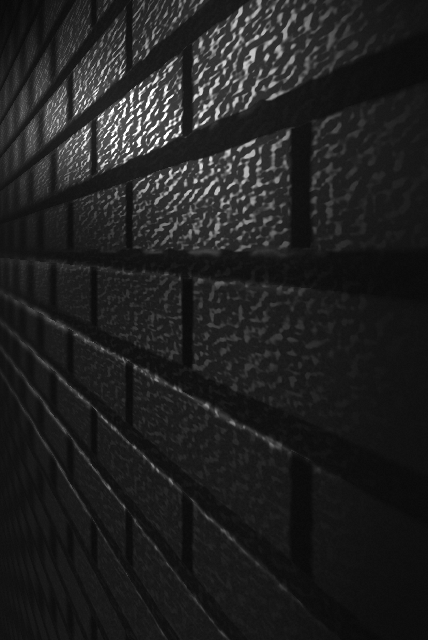
Reproduce this texture procedurally as a WebGL 1 fragment shader.

```glsl
precision highp float;
// Dark glossy brick wall receding to the left, lit from the upper left with shallow focus.
uniform vec2 u_resolution;

float hash(vec2 p) {
  vec3 q = fract(p.xyx * vec3(0.1031, 0.1030, 0.0973));
  q += dot(q, q.yzx + 33.33);
  return fract((q.x + q.y) * q.z);
}

float noise(vec2 p) {
  vec2 i = floor(p), f = fract(p);
  f = f * f * (3.0 - 2.0 * f);
  return mix(mix(hash(i), hash(i + vec2(1.0, 0.0)), f.x),
             mix(hash(i + vec2(0.0, 1.0)), hash(i + vec2(1.0, 1.0)), f.x), f.y);
}

float bumps(vec2 p) {
  return 0.65 * noise(p) + 0.35 * noise(p * 1.9 + 17.0);
}

float glow(vec2 p, vec2 centre, vec2 spread) {
  vec2 d = (p - centre) / spread;
  return exp(-dot(d, d));
}

void main() {
  // Width runs 0..1, height 0..1.5 downwards
  vec2 p = gl_FragCoord.xy / u_resolution * vec2(1.0, 1.5);
  p.y = 1.5 - p.y;

  // Perspective: courses fan out from a vanishing point beyond the left edge
  float depth = p.x + 0.176;
  float slope = (p.y - 0.586) / depth;
  float s = slope - 0.1;
  float course = s < 0.0 ? s / 0.44 : s * (2.05 + 0.4 * s);
  float row = floor(course);
  float f = course - row;
  float along = 0.857 / (p.x + 0.117) - 1.045 + 0.5 * (1.0 - mod(row, 2.0));
  float jointDist = abs(fract(along + 0.5) - 0.5);

  // Depth of field widens every edge away from the focal plane
  float blur = smoothstep(0.32, 0.0, p.x) + 0.8 * smoothstep(0.66, 1.0, p.x);
  float focus = 1.0 - min(blur, 1.0);
  float soft = 0.004 + 0.013 * blur;
  float rowSoft = soft / (depth * 0.44);
  float jointSoft = soft * 0.857 / pow(p.x + 0.117, 2.0);

  // Rough relief, embossed along the light direction
  vec2 grainPos = vec2(log(depth) * 52.0, slope * 54.0);
  float emboss = bumps(grainPos) - bumps(grainPos + vec2(0.6, 0.45));
  float sparkle = smoothstep(-0.06, 0.38, emboss);
  float fine = noise(p * 230.0);
  float relief = mix(0.72, 0.28 + 1.5 * sparkle, 0.2 + 0.8 * focus);

  // Brick faces between the bed joints and the upright joints
  float wobble = (noise(grainPos * 0.55) - 0.5) * 0.035 * focus;
  float fw = f + wobble;
  float face = smoothstep(-rowSoft, rowSoft, fw - 0.01)
             * (1.0 - smoothstep(0.77 - rowSoft, 0.77 + rowSoft, fw));
  float upright = 1.0 - smoothstep(0.024, 0.036 + jointSoft, jointDist + wobble * 0.3);
  upright *= mix(1.0, 0.6, smoothstep(0.2, 0.0, p.x));

  // Light pools: strong above the horizon, faint below
  float upper = 1.0 - smoothstep(-0.2, -0.06, course);
  float shine = 0.62 * glow(p, vec2(0.26, 0.29), vec2(0.16, 0.13))
              + 0.34 * glow(p, vec2(0.50, 0.42), vec2(0.21, 0.22))
              + 0.35 * glow(p, vec2(0.55, 0.08), vec2(0.22, 0.20))
              + 0.26 * glow(p, vec2(0.03, 0.29), vec2(0.14, 0.17))
              + 0.12 * glow(p, vec2(0.22, 0.10), vec2(0.16, 0.14))
              + 0.06 * glow(p, vec2(0.85, 0.35), vec2(0.25, 0.30));
  shine *= upper;
  float dim = 0.085 * glow(p, vec2(0.50, 0.75), vec2(0.32, 0.22))
            + 0.10 * glow(p, vec2(0.0, 0.61), vec2(0.15, 0.08))
            + 0.03 * glow(p, vec2(0.42, 1.15), vec2(0.35, 0.40));
  dim *= 1.0 - upper;

  float ambient = mix(0.085, 0.055, smoothstep(0.55, 1.0, p.x));
  ambient *= 0.9 + 0.25 * (fine - 0.5) * focus;
  float brick = ambient + (shine + dim) * relief;
  float mortar = ambient * 0.68 + 0.09 * shine + (0.015 + 0.35 * dim) * sparkle * focus;
  float col = mix(mortar, brick, face);
  col = mix(col, ambient * 0.5 + 0.1 * shine, upright * face);

  // Light catching the upper ledges of the lower courses
  float nearest = floor(course + 0.5);
  float ledgeDist = course - nearest + wobble - 0.015;
  float ledgeWidth = 0.018 + 0.6 * rowSoft;
  float ledge = exp(-pow(ledgeDist / ledgeWidth, 2.0));
  float strength = nearest < 0.5 ? 0.12 : 0.29;
  strength *= smoothstep(-0.5, 0.0, nearest) * (1.0 - smoothstep(0.58, 0.82, p.x));
  strength *= 1.0 - smoothstep(1.45, 2.0, slope);
  strength *= 1.0 - 0.55 * smoothstep(1.12, 1.4, p.y);
  strength *= mix(0.55, 1.0, smoothstep(0.0, 0.14, p.x));
  strength *= mix(0.8, 0.45 + 0.8 * sparkle, focus);
  col += ledge * strength * (1.0 - 0.8 * upright);

  // Broken glint along the lower lip of the lit bricks
  float lip = exp(-pow((fw - 0.79) / 0.022, 2.0)) * focus;
  lip *= smoothstep(0.45, 0.75, noise(vec2(p.x * 28.0, row * 7.0)));
  col += lip * upper * 0.16 * glow(p, vec2(0.48, 0.52), vec2(0.24, 0.3));

  // Corner falloff and film grain
  col *= 1.0 - 0.55 * glow(p, vec2(0.0, 0.0), vec2(0.16, 0.16));
  col *= 1.0 - 0.25 * smoothstep(1.1, 1.5, p.y) * smoothstep(0.4, 1.0, p.x);
  col += (hash(floor(p * 400.0)) - 0.5) * 0.012 + 0.012;
  gl_FragColor = vec4(vec3(clamp(col, 0.0, 1.0)), 1.0);
}
```
